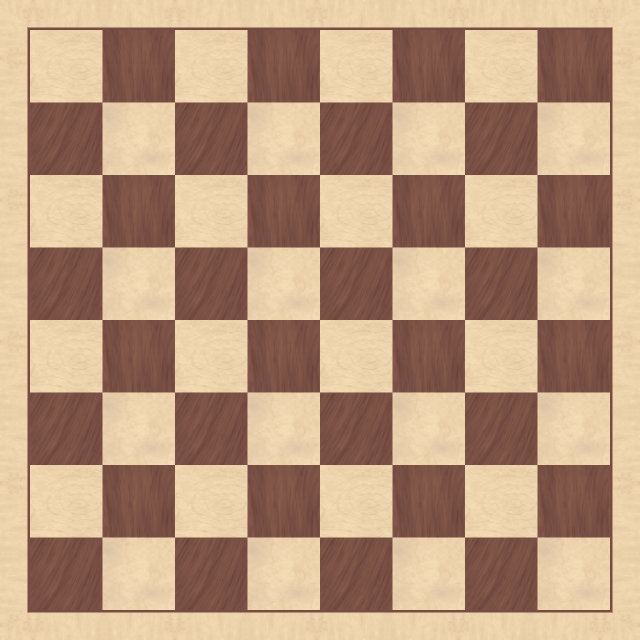
Write a WebGL 2 fragment shader that draws this pattern.

```glsl
#version 300 es
precision highp float;
// Wooden chessboard: maple and walnut squares, a thin dark frame and a maple border.

#define CELLS 8.0
#define BOARD_HALF 0.453125
#define FRAME_WIDTH 0.0039
#define BORDER_PERIOD 0.2214
#define MAPLE_DARK vec3(0.865, 0.745, 0.590)
#define MAPLE_LIGHT vec3(0.965, 0.875, 0.725)
#define MAPLE_GREY vec3(0.835, 0.735, 0.640)
#define WALNUT_DARK vec3(0.410, 0.255, 0.225)
#define WALNUT_LIGHT vec3(0.555, 0.385, 0.315)
#define FRAME_COLOR vec3(0.470, 0.300, 0.250)

uniform vec2 u_resolution;
out vec4 fragColor;

float hash(vec2 p) {
    vec3 h = fract(vec3(p.xyx) * 0.1031);
    h += dot(h, h.yzx + 33.33);
    return fract((h.x + h.y) * h.z);
}

float noise(vec2 p) {
    vec2 i = floor(p), f = fract(p);
    f = f * f * (3.0 - 2.0 * f);
    return mix(mix(hash(i), hash(i + vec2(1, 0)), f.x),
               mix(hash(i + vec2(0, 1)), hash(i + vec2(1, 1)), f.x), f.y);
}

// Layered noise centred on zero.
float fbm(vec2 p) {
    float sum = 0.0, amp = 0.5;
    for (int i = 0; i < 4; i++) {
        sum += amp * (noise(p) - 0.5);
        p = p * 2.03 + 17.3;
        amp *= 0.5;
    }
    return sum;
}

// Soft spot that fades out from its centre.
float blotch(vec2 q, vec2 center, vec2 size) {
    vec2 d = (q - center) / size;
    return exp(-dot(d, d));
}

// Thin growth lines along the contours of a field.
float growthLine(float field) {
    return smoothstep(0.78, 1.0, sin(6.2832 * field));
}

vec3 maple(float tone) {
    return mix(MAPLE_DARK, MAPLE_LIGHT, clamp(tone, 0.0, 1.0));
}

// Warm maple with flat arcs around a point right of the middle.
vec3 arcMaple(vec2 q) {
    float warp = fbm(q * vec2(3.0, 5.0) + 4.0);
    float arcs = length((q - vec2(0.68, 0.48)) * vec2(1.0, 2.1)) + 0.45 * warp;
    float fleck = fbm(q * vec2(22.0, 34.0));
    float knot = blotch(q, vec2(0.75, 0.92), vec2(0.25, 0.06));
    float line = growthLine(arcs * 4.5) * (0.5 + noise(q * 5.0));
    return maple(0.68 + 0.55 * fleck + 0.5 * warp - 0.18 * line
                 - knot * (0.12 + 0.3 * growthLine(warp * 9.0)));
}

// Paler maple with greyish clouds and slanted figure.
vec3 cloudMaple(vec2 q) {
    float warp = fbm(q * vec2(4.0, 2.5) + 31.0);
    float fleck = fbm(q * vec2(24.0, 30.0) + 9.0);
    float line = growthLine(q.x * 1.7 + q.y * 2.2 + 3.2 * warp);
    float grey = blotch(q, vec2(0.10, 0.84), vec2(0.17, 0.24))
               + 0.85 * blotch(q, vec2(0.70, 0.24), vec2(0.20, 0.10))
               + 0.5 * blotch(q, vec2(0.08, 0.20), vec2(0.18, 0.20));
    vec3 wood = maple(0.66 + 0.5 * fleck + 0.8 * warp - 0.15 * line);
    return mix(wood, MAPLE_GREY, clamp(grey * (0.55 + warp), 0.0, 0.7));
}

// Walnut streaks: u crosses the grain, v follows it.
vec3 walnut(float u, float v, float seed) {
    float bands = fbm(vec2(u * 8.0, v * 1.4) + seed);
    float streaks = fbm(vec2(u * 26.0, v * 2.6) + seed * 2.0);
    float pores = smoothstep(0.62, 0.9, noise(vec2(u * 60.0, v * 9.0) + seed));
    float tone = 0.48 + 0.65 * bands + 0.75 * streaks - 0.16 * pores;
    return mix(WALNUT_DARK, WALNUT_LIGHT, clamp(tone, 0.0, 1.0));
}

// Border maple: short grain across the band, mirrored around repeated knots.
vec3 borderMaple(float along, float depth) {
    float m = abs(fract(along / BORDER_PERIOD + 0.5) - 0.5) * BORDER_PERIOD;
    float warp = fbm(vec2(m * 45.0, depth * 30.0) + 12.0);
    float grain = fbm(vec2(m * 130.0, depth * 28.0));
    float fleck = fbm(vec2(m * 260.0, depth * 190.0));
    float knot = blotch(vec2(m, depth), vec2(0.008, 0.022), vec2(0.016, 0.018));
    float line = growthLine(m * 55.0 + warp * 2.5);
    return maple(0.60 + 0.65 * grain + 0.35 * fleck - 0.07 * line
                 - knot * (0.12 + 0.3 * growthLine(warp * 5.0 + depth * 50.0)));
}

void main() {
    vec2 uv = gl_FragCoord.xy / u_resolution;
    float pixel = 1.0 / min(u_resolution.x, u_resolution.y);
    vec2 c = abs(uv - 0.5);
    float edge = max(c.x, c.y) - BOARD_HALF;

    // Squares: the row picks the cut of wood, the checker picks the species.
    float cellSize = 2.0 * BOARD_HALF / CELLS;
    vec2 grid = (uv - 0.5 + BOARD_HALF) / cellSize;
    vec2 q = fract(grid);
    bool oddRow = mod(floor(grid.y), 2.0) > 0.5;
    vec3 light = oddRow ? arcMaple(q) : cloudMaple(q);
    float arch = 0.22 * q.y * q.y * (0.35 - q.x) + 0.05 * q.y;
    float slant = q.x - q.y * (0.75 - 0.35 * q.x);
    vec3 dark = oddRow ? walnut(q.x + arch, q.y, 5.0) : walnut(slant, q.y + 0.4 * q.x, 23.0);
    vec2 side = clamp(sin(3.14159 * grid) * cellSize / (1.5708 * pixel), -1.0, 1.0);
    vec3 color = mix(dark, light, 0.5 - 0.5 * side.x * side.y);

    // Frame line, then the border outside it.
    vec3 border = c.y > c.x ? borderMaple(uv.x - 0.052, 0.5 - c.y)
                            : borderMaple(0.909 - uv.y, 0.5 - c.x);
    color = mix(color, FRAME_COLOR, clamp(edge / pixel + 0.5, 0.0, 1.0));
    color = mix(color, border, clamp((edge - FRAME_WIDTH) / pixel + 0.5, 0.0, 1.0));
    fragColor = vec4(color, 1.0);
}
```
